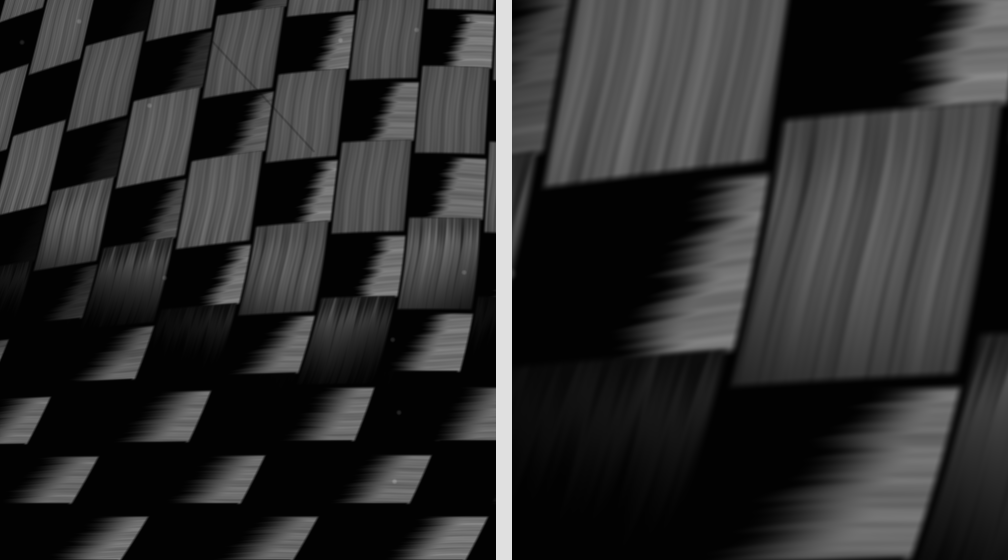
Left, the full canvas; right, a detail of the centre.
Reproduce this texture procedurally as a Shadertoy shader.

```glsl
const vec3 BASE = vec3(0.008);
const vec3 WARP_GREY = vec3(0.335);
const vec3 WEFT_GREY = vec3(0.43);

float hash(vec2 p) {
    p = fract(p * vec2(0.1731, 0.3179));
    p += dot(p, p.yx + 19.19);
    return fract(p.x * p.y * 17.3);
}

// Curved cloth coordinates: x counts columns, y counts rows downwards
vec2 clothCoords(vec2 p) {
    float bow = 0.238 * (1.0 - smoothstep(0.195, 0.885, p.y));
    float dx = p.x - 0.755;
    float s = 7.11 * (p.y - bow * dx * dx - 0.404);
    float row = s + 0.0086 * s * s * s + 0.53;

    float bend = max(p.y - 0.43, 0.0);
    float axis = 0.451 - 0.163 * p.y - 0.46 * bend * bend;
    float col = (p.x - axis) / (0.124 + 0.03 * p.y);
    float left = min(col, 0.0);
    return vec2(col + 0.02 * left * left * left, row);
}

// Fibre streaks from layered sines, roughly -1 to 1
float fibres(float across, float along, float seed) {
    float phase = 6.283 * seed;
    float a = across + 0.012 * sin(along * 5.0 + phase);
    float sum = sin(a * 23.0 + phase + along * 0.8);
    sum += 0.8 * sin(a * 47.0 + phase * 3.0 - along * 1.3);
    sum += 0.7 * sin(a * 81.0 + phase * 5.0 + along * 2.1);
    sum += 0.4 * sin(a * 139.0 + phase * 7.0 + along * 3.0);
    return sum / 2.2;
}

float band(float x, float lo, float hi, float soft) {
    return smoothstep(lo - soft, lo + soft, x) * (1.0 - smoothstep(hi - soft, hi + soft, x));
}

float segmentDistance(vec2 p, vec2 a, vec2 b) {
    vec2 d = b - a;
    float t = clamp(dot(p - a, d) / dot(d, d), 0.0, 1.0);
    return length(p - a - t * d);
}

// Sparse dust: one jittered point in a few cells
float dust(vec2 p, float scale, float soft) {
    vec2 g = p * scale;
    vec2 id = floor(g);
    vec2 centre = 0.25 + 0.5 * vec2(hash(id + 3.7), hash(id + 8.1));
    float spot = 1.0 - smoothstep(0.01, 0.04 + soft * scale, length(fract(g) - centre));
    return spot * step(0.87, hash(id + 21.3));
}

// Horizontal strands, lit towards their right end
vec3 weftLayer(vec3 under, vec2 cloth, vec2 p, float soft) {
    float row = round(cloth.y - 0.04);
    float col = row + 1.0 + 2.0 * round((cloth.x - row - 1.0) * 0.5);
    vec2 q = cloth - vec2(col, row);
    float seed = hash(vec2(col, row) + 40.0);
    float streak = fibres(q.y, q.x, seed);

    float low = smoothstep(0.5, 0.72, p.y);
    float start = 0.08 - 0.25 * smoothstep(0.5, 0.9, p.x) - 0.34 * low;
    start += 0.06 * streak - 0.3 * q.y + 0.08 * (seed - 0.5);
    float sheen = smoothstep(start, start + mix(0.28, 0.62, low), q.x);
    float light = max(smoothstep(0.2, 0.72, p.x + 0.5 * p.y), smoothstep(0.5, 0.7, p.y));
    float mask = band(q.y, -0.35, 0.43, soft) * band(q.x, -0.9, 0.5, soft);
    vec3 tone = WEFT_GREY * (0.94 + 0.12 * seed) * (1.0 + 0.13 * streak);
    return mix(under, tone, mask * sheen * light);
}

// Vertical strands, long floats that fade out in the lower part
vec3 warpLayer(vec3 under, vec2 cloth, vec2 p, float soft) {
    float col = round(cloth.x);
    float row = col + 2.0 * round((cloth.y - col) * 0.5);
    vec2 q = cloth - vec2(col, row);
    float seed = hash(vec2(col, row) + 60.0);
    float streak = fibres(q.x, q.y, seed);

    float falloff = cloth.y + 2.9 * abs(p.x - 0.59);
    float light = 1.0 - smoothstep(1.2, 2.9, falloff + 0.15 * streak);
    float shadow = smoothstep(0.3, 2.0, falloff);
    float tip = smoothstep(-0.62, -0.2, q.y + 0.12 * streak);
    light *= mix(1.0, tip, 0.75 * shadow);
    float mask = band(q.y, -0.58, 0.59, soft) * band(q.x, -0.47, 0.47, soft);
    float rounding = 1.0 - 0.5 * q.x * q.x - 0.15 * q.y * q.y;
    float contrast = mix(0.14, 0.32, shadow);
    vec3 tone = WARP_GREY * (0.95 + 0.12 * seed) * rounding * (1.0 + contrast * streak);
    return mix(under, BASE + tone * light, mask);
}

void mainImage(out vec4 fragColor, in vec2 fragCoord) {
    vec2 p = vec2(fragCoord.x, iResolution.y - fragCoord.y) / iResolution.y;
    float pixel = 1.0 / iResolution.y;
    float soft = max(0.026, 6.0 * pixel);

    vec2 cloth = clothCoords(p);
    vec3 color = weftLayer(BASE, cloth, p, soft);
    color = warpLayer(color, cloth, p, soft);

    // Fine scratch and dust
    float scratch = segmentDistance(p, vec2(0.38, 0.075), vec2(0.56, 0.27));
    color *= 1.0 - 0.22 * (1.0 - smoothstep(0.0, 0.002 + pixel, scratch));
    color += 0.12 * dust(p, 9.0, pixel);
    fragColor = vec4(color, 1.0);
}
```
